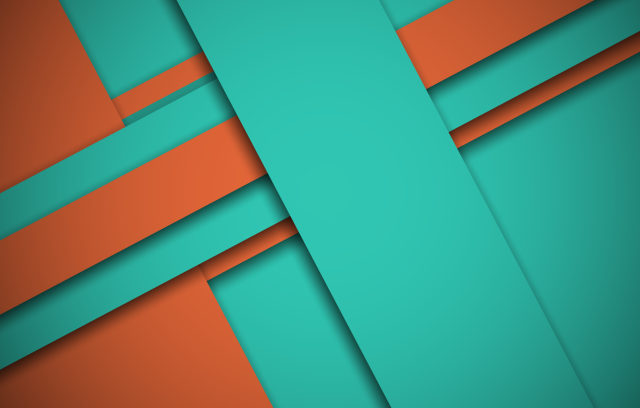
Give the GLSL for this background, as a Shadertoy shader.

```glsl
// Layered paper strips in teal and orange, crossing at right angles.
// Each strip is a slab along one rotated axis, painted back to front with
// a deep shadow on its lower side, a faint one on its upper side, then a vignette.

const vec3 TEAL = vec3(0.188, 0.775, 0.700);
const vec3 ORANGE = vec3(0.890, 0.400, 0.220);

// Soft shadow outside an edge; dist grows away from the strip.
float shadow(float dist, float depth, float reach) {
    return depth * (1.0 - smoothstep(-0.4 * reach, reach, dist));
}

// Paints the slab lo < t < hi over the layers below it.
vec3 strip(vec3 below, float t, float lo, float hi, vec3 paper, float depth) {
    float pixel = 1.0 / iResolution.y;
    float outside = max(lo - t, t - hi);
    float shade = t < 0.5 * (lo + hi) ? shadow(lo - t, depth, 0.05)
                                      : shadow(t - hi, 0.22, 0.022);
    float cover = 1.0 - smoothstep(-0.7 * pixel, 0.7 * pixel, outside);
    return mix(below * (1.0 - shade), paper, cover);
}

void mainImage(out vec4 fragColor, in vec2 fragCoord) {
    vec2 p = fragCoord / iResolution.y;

    // Axes across the steep strips and across the shallow strips
    float u = dot(p, vec2(0.885, 0.466));
    float v = dot(p, vec2(-0.468, 0.884));

    // Narrow strips at the back
    vec3 col = TEAL;
    col = strip(col, v, 0.485, 0.540, ORANGE, 0.25);
    col = strip(col, v, 0.038, 0.120, ORANGE, 0.70);

    // Left panel
    col = strip(col, u, -2.0, 0.593, ORANGE, 0.0);

    // Wide shallow bands
    col = strip(col, v, 0.083, 0.465, TEAL, 0.75);
    col = strip(col, v, 0.202, 0.363, ORANGE, 0.75);

    // Steep band in front
    col = strip(col, u, 0.849, 1.288, TEAL, 0.75);

    // Vignette around the centre of light
    float radius = length(p - vec2(0.80, 0.53));
    col *= max(1.0 - 0.6 * pow(radius, 2.5), 0.0);

    fragColor = vec4(col, 1.0);
}
```
